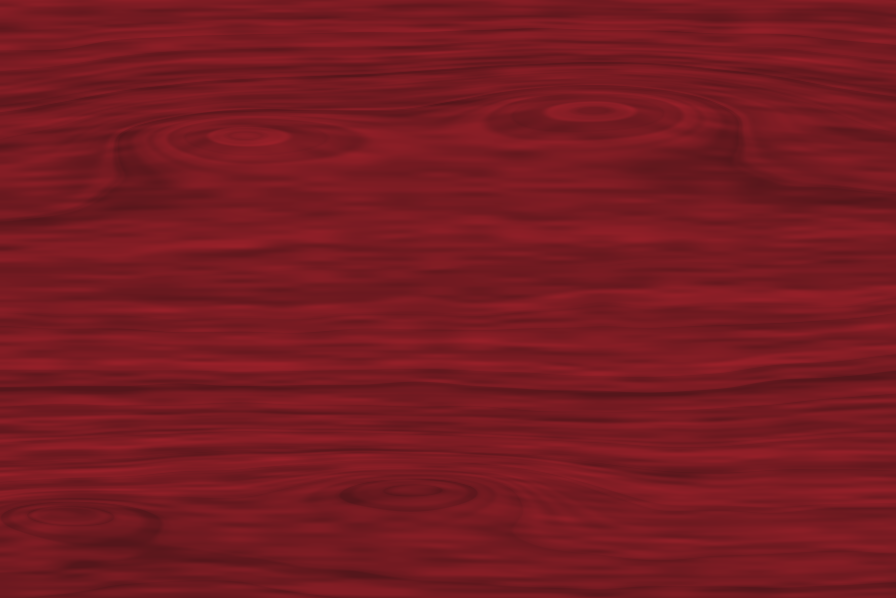
This texture is drawn by a Shadertoy shader. Its source:

```glsl
// Dark red polished wood: horizontal wavy grain, long oval knots and fine fibres.

const vec3 DARK_WOOD = vec3(0.335, 0.085, 0.105);
const vec3 LIGHT_WOOD = vec3(0.605, 0.127, 0.163);
const float MEAN_TONE = 0.515;
const float RINGS_PER_HEIGHT = 8.0;
const int KNOT_COUNT = 4;
const vec2 KNOT_RADIUS = vec2(0.33, 0.075);
const float KNOT_DEPTH = 3.0;
const float WANDER = 1.0;        // broad bending of the grain
const float WOBBLE = 0.24;       // smaller irregular bends
const float RIPPLE = 0.07;       // fine unevenness of the lines
const float RING_DARKNESS = 0.36;
const float RING_GLOW = 0.12;
const float FIBRE_CONTRAST = 0.24;
const float FINE_FIBRE_CONTRAST = 0.38;

float hash(vec2 p) {
    p = fract(p * vec2(0.1031, 0.1137));
    p += dot(p, p.yx + 33.33);
    return fract((p.x + p.y) * p.x * 17.3);
}

// Smooth value noise, centred on zero.
float noise(vec2 p) {
    vec2 cell = floor(p);
    vec2 f = fract(p);
    f = f * f * (3.0 - 2.0 * f);
    cell += 200.0;
    float low = mix(hash(cell), hash(cell + vec2(1, 0)), f.x);
    float high = mix(hash(cell + vec2(0, 1)), hash(cell + vec2(1, 1)), f.x);
    return mix(low, high, f.y) - 0.5;
}

// Noise along the growth depth, faded where its layers crowd together.
float layers(float depth, float footprint, float rate, float seed) {
    float visible = 1.0 - smoothstep(0.5, 1.2, footprint * rate);
    return visible * noise(vec2(seed, depth * rate));
}

// Growth depth: its contours are the grain lines, closing around knots.
float growthDepth(vec2 p) {
    float depth = p.y * RINGS_PER_HEIGHT;
    depth += WANDER * noise(p * vec2(1.1, 2.6) + 7.0);
    depth += WOBBLE * noise(p * vec2(2.8, 8.0) + 31.0);
    depth += RIPPLE * noise(p * vec2(10.0, 28.0) + 53.0);
    for (int i = 0; i < KNOT_COUNT; i++) {
        float k = float(i);
        float upper = 1.0 - mod(k, 2.0);
        vec2 centre = vec2(1.5 * fract(0.667 + 0.8 * k),
                           mix(0.21, 0.82, upper) - 0.022 * k);
        float size = 1.0 - 0.12 * k;
        vec2 d = (p - centre) / (KNOT_RADIUS * size);
        depth -= KNOT_DEPTH * size * exp(-1.3 * sqrt(dot(d, d) + 0.08));
    }
    return depth;
}

// Each ring has a sharp dark upper edge that fades downwards.
float ringTone(float depth, float footprint) {
    float s = fract(-depth);
    float id = floor(-depth);
    float edge = max(0.025, footprint);
    float darkEdge = exp(-10.0 * s) * smoothstep(0.0, edge, s);
    float glow = pow(s, 7.0) * (1.0 - smoothstep(1.0 - edge, 1.0, s));
    float strength = mix(0.35, 1.0, hash(vec2(id + 90.0, 5.0)));
    return strength * (RING_GLOW * glow - RING_DARKNESS * darkEdge);
}

void mainImage(out vec4 fragColor, in vec2 fragCoord) {
    vec2 p = fragCoord / iResolution.y;
    float depth = growthDepth(p);
    float footprint = fwidth(depth);

    // Dark ring lines over irregular layers of several thicknesses.
    float tone = MEAN_TONE + ringTone(depth, footprint);
    tone += 0.7 * ringTone(depth * 1.73 + 0.4, footprint * 1.73);
    tone += 0.13 * layers(depth, footprint, 3.7, 23.0);
    tone += 0.24 * layers(depth, footprint, 8.5, 37.0);
    tone += 0.27 * layers(depth, footprint, 17.0, 59.0);

    // Fibres follow the grain loosely.
    float along = p.y + 0.04 * depth;
    tone += FIBRE_CONTRAST * noise(vec2(p.x * 7.0, along * 70.0));
    tone += FINE_FIBRE_CONTRAST * noise(vec2(p.x * 15.0 + 40.0, along * 118.0));

    fragColor = vec4(mix(DARK_WOOD, LIGHT_WOOD, clamp(tone, 0.0, 1.0)), 1.0);
}
```
